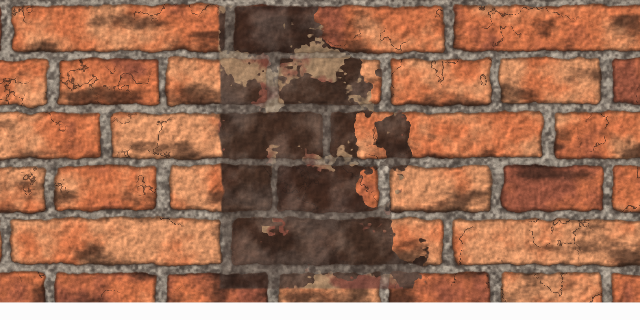
A Shadertoy shader for this texture:

```glsl
// Weathered brick wall: six courses alternating long and short bricks, with rough
// mortar, a sooty flaking patch left of centre and a white strip along the base.
// Bricks are warped rounded boxes; hashed value noise drives colour, relief and wear.

const float COURSES = 6.0;
const float STRIP_HEIGHT = 0.055;
const vec3 WHITE = vec3(0.99);
const vec3 CLAY_LIGHT = vec3(0.84, 0.57, 0.40);
const vec3 CLAY_ORANGE = vec3(0.79, 0.44, 0.28);
const vec3 CLAY_BROWN = vec3(0.57, 0.32, 0.24);
const vec3 MORTAR_LIGHT = vec3(0.68, 0.63, 0.57);
const vec3 MORTAR_DARK = vec3(0.36, 0.32, 0.29);
const vec3 SOOT = vec3(0.17, 0.12, 0.10);
const vec3 SOOT_GREY = vec3(0.34, 0.28, 0.25);
const vec3 FLAKE_TAN = vec3(0.64, 0.53, 0.41);
const vec3 FLAKE_RED = vec3(0.48, 0.28, 0.24);

struct Brick {
    float dist;   // signed distance, negative inside
    vec2 local;   // position from the brick centre
    vec2 id;      // column and course
};

float hash(vec2 p) {
    vec3 q = fract(p.xyx * 0.1031);
    q += dot(q, q.yzx + 33.33);
    return fract((q.x + q.y) * q.z);
}

float noise(vec2 p) {
    vec2 i = floor(p), f = fract(p);
    f = f * f * (3.0 - 2.0 * f);
    return mix(mix(hash(i), hash(i + vec2(1, 0)), f.x),
               mix(hash(i + vec2(0, 1)), hash(i + 1.0), f.x), f.y);
}

float fbm(vec2 p) {
    float sum = 0.0, amp = 0.5;
    for (int i = 0; i < 5; i++) {
        sum += amp * noise(p);
        p = p * 2.03 + 17.3;
        amp *= 0.5;
    }
    return sum / 0.97;
}

float roundBox(vec2 p, vec2 halfSize, float radius) {
    vec2 q = abs(p) - halfSize + radius;
    return length(max(q, 0.0)) + min(max(q.x, q.y), 0.0) - radius;
}

// Finds the brick of the course at p; depth is measured down from the top.
Brick brickAt(vec2 p) {
    vec2 warp = vec2(fbm(p * 21.0), fbm(p * 21.0 + 50.0)) - 0.5;
    vec2 q = p + warp * 0.022;
    q.y += (noise(p * 3.0) - 0.5) * 0.008;
    float depth = (1.0 - q.y) * COURSES - 0.03;
    float course = floor(depth);
    bool isShort = mod(course, 2.0) > 0.5;
    float pitch = isShort ? 0.346 : 0.690;
    float offset = isShort ? 0.163 : (mod(course, 4.0) > 1.0 ? 0.333 : 0.023);
    float column = floor((q.x - offset) / pitch);
    vec2 id = vec2(column, course);
    vec2 local = vec2(q.x - offset - (column + 0.5) * pitch,
                      (course + 0.5 - depth) / COURSES);
    vec2 jitter = vec2(hash(id + 3.1), hash(id + 8.7)) - 0.5;
    local += jitter * vec2(0.012, 0.005);
    vec2 halfSize = vec2(pitch * 0.5 - 0.016, 0.5 / COURSES - 0.0125);
    return Brick(roundBox(local, halfSize, 0.012), local, id);
}

// Brightness change of a rough surface lit from the upper left.
float relief(vec2 p, float scale) {
    return fbm(p * scale) - fbm((p + vec2(-0.006, 0.006)) * scale);
}

vec3 brickColor(vec2 p, Brick b) {
    vec2 q = p + b.id * 7.3;
    float tone = hash(b.id + 21.0) * 0.7 + fbm(q * 9.0) * 1.1 - 0.35;
    vec3 col = mix(CLAY_BROWN, CLAY_ORANGE, smoothstep(0.1, 0.5, tone));
    col = mix(col, CLAY_LIGHT, smoothstep(0.45, 0.85, tone));
    // Scorch marks, fine cracks and darkened rims
    float scorch = smoothstep(0.55, 0.78, fbm(q * vec2(7.0, 14.0) + 9.0) - b.local.y);
    float crack = 1.0 - smoothstep(0.0, 0.016, abs(fbm(q * 11.0 + 30.0) - 0.5));
    crack *= smoothstep(0.5, 0.65, noise(q * 6.0));
    col = mix(col, SOOT, 0.65 * max(scorch, crack));
    col *= mix(0.6, 1.0, smoothstep(0.0, 0.013, -b.dist));
    return col * (1.0 + 0.75 * relief(p, 42.0) + 0.2 * (noise(p * 120.0) - 0.5));
}

vec3 mortarColor(vec2 p, Brick b) {
    float grain = 0.6 * fbm(p * 38.0) + 0.4 * noise(p * 110.0);
    vec3 col = mix(MORTAR_DARK, MORTAR_LIGHT, smoothstep(0.2, 0.7, grain));
    float shade = exp(-max(b.dist, 0.0) / 0.0045);
    shade *= mix(0.85, 0.35, smoothstep(-0.06, 0.06, b.local.y));
    return mix(col * (1.0 + 0.7 * relief(p, 50.0)), SOOT, shade);
}

// Coverage of the sooty column, ragged mainly along its right side.
float sootMask(vec2 p, float aa) {
    float depth = 1.0 - p.y;
    float ragged = fbm(p * 8.0 + 4.0) - 0.5;
    float left = 0.69 + 0.05 * ragged;
    float right = mix(0.92, 1.21, smoothstep(0.11, 0.2, depth)) + 0.45 * ragged;
    float d = max(max(left - p.x, p.x - right), max(0.02 - depth, depth - 0.9));
    return 1.0 - smoothstep(-aa, aa + 0.004, d);
}

vec3 sootColor(vec2 p) {
    vec3 col = mix(SOOT, SOOT_GREY, smoothstep(0.3, 0.75, fbm(p * 16.0)));
    float flake = fbm(p * vec2(8.0, 10.0) + 71.0) + 0.12 * (noise(p * 90.0) - 0.5);
    vec3 flakeCol = mix(FLAKE_TAN, FLAKE_RED, smoothstep(0.45, 0.6, fbm(p * 10.0 + 40.0)));
    return mix(col, flakeCol, 0.9 * smoothstep(0.55, 0.59, flake));
}

void mainImage(out vec4 fragColor, in vec2 fragCoord) {
    vec2 p = fragCoord / iResolution.xy * vec2(2.0, 1.0);
    float aa = 1.0 / iResolution.y;
    Brick b = brickAt(p);
    float inside = 1.0 - smoothstep(-aa, aa, b.dist);
    vec3 col = mix(mortarColor(p, b), brickColor(p, b), inside);
    // Soot clings to the bricks more than to the joints
    vec3 soot = sootColor(p) * (1.0 + 0.6 * relief(p, 42.0));
    col = mix(col, soot, sootMask(p, aa) * mix(0.45, 0.87, inside));
    col = mix(WHITE, col, smoothstep(-aa, aa, p.y - STRIP_HEIGHT));
    fragColor = vec4(clamp(col, 0.0, 1.0), 1.0);
}
```
